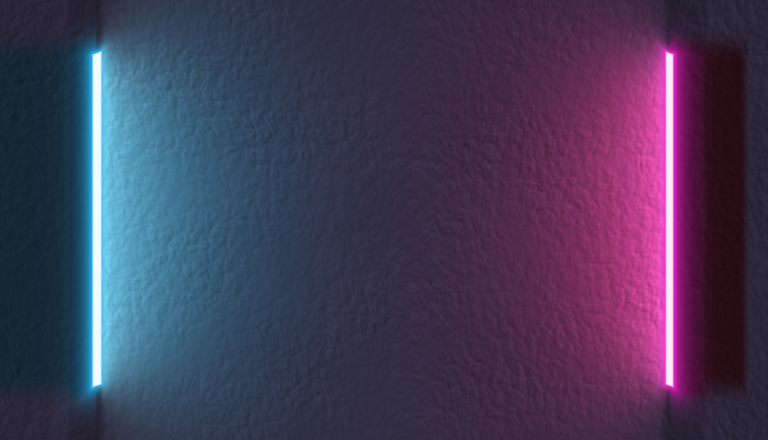
A Shadertoy shader for this background:

```glsl
// Two upright neon tubes, cyan and magenta, facing each other across a dark plaster wall.
// Each tube adds a line-light wash, a shaded back side, a halo and a white-hot core;
// the plaster is relief-lit cellular noise, bent and varied by layered sines.

const vec3 WALL = vec3(0.170, 0.147, 0.215);
const float TUBE_LOW = 0.124;
const float TUBE_HIGH = 0.879;

vec2 hash2(vec2 p) {
    vec3 q = fract(vec3(p.xyx) * vec3(0.1031, 0.1030, 0.0973));
    q += dot(q, q.yzx + 33.33);
    return fract((q.xx + q.yz) * q.zy);
}

// Distance to the nearest scattered cell point
float cellular(vec2 p) {
    vec2 cell = floor(p), local = fract(p);
    float nearest = 2.0;
    for (int y = -1; y <= 1; y++)
        for (int x = -1; x <= 1; x++) {
            vec2 offset = vec2(x, y);
            vec2 delta = offset + hash2(cell + offset) - local;
            nearest = min(nearest, dot(delta, delta));
        }
    return sqrt(nearest);
}

float layeredSines(vec2 p) {
    float sum = 0.0, weight = 0.5;
    for (int i = 0; i < 4; i++) {
        sum += weight * sin(p.x + 1.7 * sin(p.y)) * cos(p.y - 0.6 * p.x);
        p = mat2(1.5, 1.1, -1.1, 1.5) * p + 2.3;
        weight *= 0.6;
    }
    return sum;
}

float plasterHeight(vec2 p) {
    vec2 bent = p + 0.012 * vec2(layeredSines(p * 19.0), layeredSines(p * 23.0 + 5.0));
    return 0.55 * cellular(bent * vec2(42.0, 30.0))
         + 0.35 * cellular(bent * vec2(92.0, 70.0) + 17.0);
}

// Slope of the plaster seen by light travelling along the given direction
float relief(vec2 p, vec2 direction) {
    vec2 stepSize = direction * 0.0035;
    return plasterHeight(p + stepSize) - plasterHeight(p - stepSize);
}

// Soft-edged range mask
float band(float v, float low, float high, float soft) {
    return smoothstep(low - soft, low + soft, v)
         * (1.0 - smoothstep(high - soft, high + soft, v));
}

// Light of a finite vertical line on the wall; q.x is the distance in front of it
vec3 lineWash(vec2 q, vec3 tint, vec3 falloff) {
    float d = max(q.x, 0.0);
    float reach = d + 0.035;
    float above = TUBE_HIGH - q.y, below = q.y - TUBE_LOW;
    float span = 0.5 * (above / length(vec2(above, reach))
                      + below / length(vec2(below, reach)));
    return tint * exp(-d * falloff) * span * smoothstep(-0.006, 0.022, q.x);
}

// Wall behind a tube, tinted shadow first and the narrow housing over it
vec3 shadeBack(vec3 wall, vec2 q, float shadowWidth, vec3 shadow, float housingWidth, vec3 housing) {
    float shadowMask = band(q.x, -shadowWidth, 0.0, 0.012) * band(q.y, 0.115, 0.9, 0.04);
    float housingMask = band(q.x, -housingWidth, 0.0, 0.006) * band(q.y, 0.105, 0.895, 0.012);
    float gap = band(q.x, -housingWidth, 0.012, 0.012);
    wall = mix(wall * (1.0 - 0.18 * gap), shadow, shadowMask);
    return mix(wall, housing, housingMask);
}

float tubeDistance(vec2 q, float halfWidth) {
    vec2 center = vec2(0.0, 0.5 * (TUBE_LOW + TUBE_HIGH));
    vec2 halfSize = vec2(halfWidth, 0.5 * (TUBE_HIGH - TUBE_LOW));
    vec2 edge = abs(q - center - vec2(0.0, 0.35 * q.x)) - halfSize;
    return length(max(edge, 0.0)) + min(max(edge.x, edge.y), 0.0);
}

vec3 addTube(vec3 color, vec2 q, float halfWidth, vec3 glow, vec3 core, float pixel) {
    float d = tubeDistance(q, halfWidth);
    float outside = max(d, 0.0);
    float tightness = mix(38.0, 75.0, smoothstep(-0.005, 0.005, q.x));
    color += glow * exp(-outside * tightness) * (1.0 - color);
    color = mix(color, glow + 0.15, 0.6 * exp(-outside * 240.0));
    return mix(color, core, 1.0 - smoothstep(-0.5 * pixel - 0.0015, 0.5 * pixel + 0.0015, d));
}

void mainImage(out vec4 fragColor, in vec2 fragCoord) {
    vec2 p = fragCoord / iResolution.y;
    float aspect = iResolution.x / iResolution.y;
    float pixel = 1.0 / iResolution.y;

    // Both tubes use the same frame: x grows toward the middle of the wall
    vec2 cyanSide = vec2(p.x - 0.1263 * aspect, p.y);
    vec2 pinkSide = vec2(0.8718 * aspect - p.x, p.y);

    // Wall and the shaded strips behind the tubes
    vec3 color = WALL * (1.0 + 0.06 * layeredSines(p * 5.0));
    color = shadeBack(color, cyanSide, 1.0, vec3(0.085, 0.150, 0.200), 0.062, vec3(0.070, 0.120, 0.180));
    color = shadeBack(color, pinkSide, 0.172, vec3(0.145, 0.050, 0.070), 0.080, vec3(0.190, 0.055, 0.130));

    // Coloured washes across the plaster
    vec3 cyanWash = lineWash(cyanSide, vec3(0.28, 0.62, 0.68), vec3(6.5, 3.1, 2.8));
    vec3 pinkWash = lineWash(pinkSide, vec3(0.78, 0.18, 0.48), vec3(3.6, 8.0, 5.0));
    color += cyanWash + pinkWash;

    // Relief, with light from whichever tube is nearer
    float facing = mix(1.0, -1.0, smoothstep(0.4, 0.7, p.x / aspect));
    float roughness = 0.65 + 0.5 * layeredSines(p * 7.0 + 1.0);
    float slope = relief(p, normalize(vec2(facing, -0.7)));
    color *= 1.0 - clamp(slope * roughness * 0.55, -0.22, 0.22);

    // Glowing tubes
    color = addTube(color, cyanSide, 0.0095, vec3(0.08, 0.62, 0.88), vec3(0.94, 0.99, 1.0), pixel);
    color = addTube(color, pinkSide, 0.0080, vec3(0.85, 0.06, 0.70), vec3(1.0, 0.93, 1.0), pixel);

    fragColor = vec4(clamp(color, 0.0, 1.0), 1.0);
}
```
